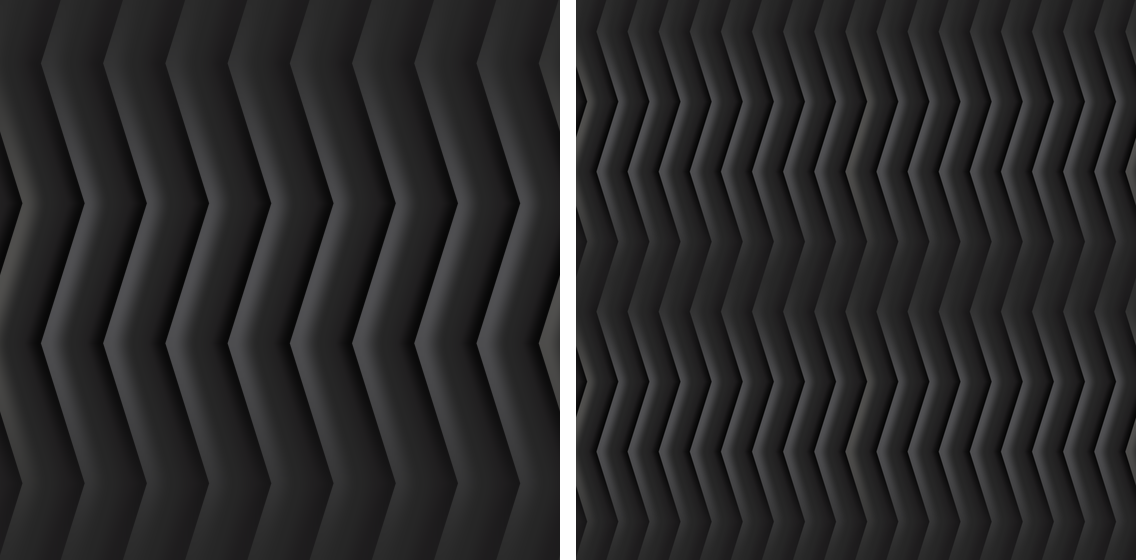
Left, the tile; right, the same tile 2 across and 2 down.
Reproduce this pattern procedurally as a WebGL 2 fragment shader.

```glsl
#version 300 es
precision highp float;

uniform vec2 u_resolution;
out vec4 fragColor;

const float PI = 3.14159265;
const float STRIPES = 9.0;
const float SWING = 0.703; // sideways reach of the zigzag, in stripe widths

// Sharp zigzag: 0 at left corners, 1 at right corners, two periods up the canvas
float zigzag(float y) {
    return 2.0 * abs(fract(2.0 * y + 0.5) - 0.5);
}

// Same zigzag with rounded corners
float softZigzag(float y) {
    return 0.5 - asin(0.975 * cos(4.0 * PI * y)) / PI;
}

void main() {
    vec2 p = gl_FragCoord.xy / u_resolution;
    float y = p.y - 0.387;

    // Position across the stripe: 0 at its left edge, 1 at its right
    float across = p.x * STRIPES - 0.645 - SWING * zigzag(y);
    float stripe = mod(floor(across), STRIPES);
    float u = fract(across);
    float soft = u + SWING * (zigzag(y) - softZigzag(y));

    // Relief is deepest at mid height and fades at the seam
    float depth = pow(max(sin(PI * p.y), 0.0), 1.5);

    // Flat body, turning slightly darker to the right
    vec3 body = mix(vec3(0.15), vec3(0.122, 0.115, 0.12), smoothstep(0.45, 0.85, soft));

    // Lit bevel on the left, the last stripe a little warmer
    vec3 lit = stripe > 7.5 ? vec3(0.315, 0.312, 0.305) : vec3(0.315, 0.315, 0.325);
    float bevel = 1.0 - smoothstep(0.08, 0.46, soft);
    vec3 color = mix(body, mix(vec3(0.17), lit, depth), bevel);

    // Shadow cast on the right by the next stripe
    vec3 shadow = mix(vec3(0.115, 0.11, 0.115), vec3(0.025), depth);
    color = mix(color, shadow, smoothstep(0.72, 1.0, u));

    // Smooth step from one stripe's shadow to the next bevel
    float pixel = 9.5 / u_resolution.x;
    color = mix(shadow, color, smoothstep(0.0, max(1.5 * pixel, 0.025), u));

    fragColor = vec4(color, 1.0);
}
```
